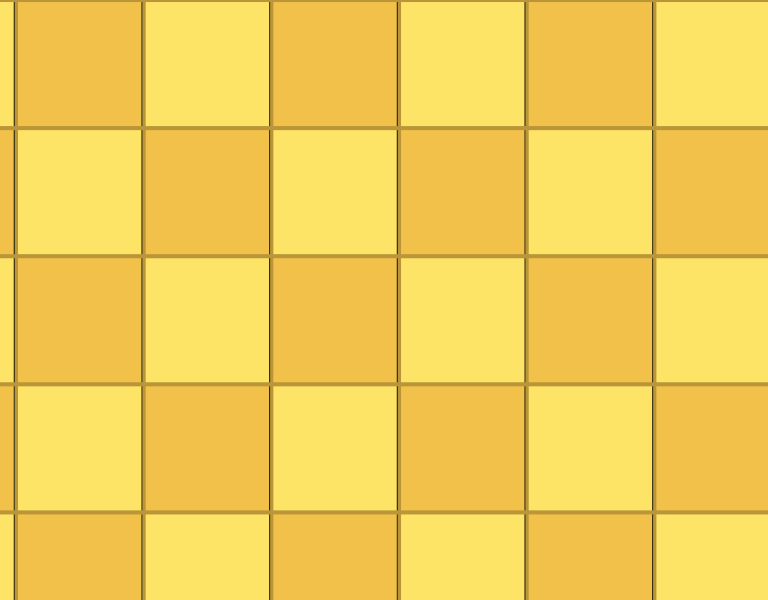
Write a WebGL 2 fragment shader that draws this pattern.

```glsl
#version 300 es
precision highp float;
// Two-tone yellow checkerboard of tiles with ochre joints and a thin dark edge beside each upright joint.

uniform vec2 u_resolution;
out vec4 fragColor;

// Lengths are fractions of the canvas height; the origin is at the top left.
const vec2 TILE = vec2(0.2128, 0.2135);
const float FIRST_EDGE = 0.0238;    // x of the first dark edge
const float JOINT_OFFSET = 0.0036;  // upright joint centre, right of its dark edge
const float UPRIGHT_WIDTH = 0.0052;
const float LEVEL_WIDTH = 0.0068;
const float EDGE_WIDTH = 0.0019;
const float EDGE_STRENGTH = 0.87;
const float EDGE_VARIATION = 0.06;

const vec3 AMBER = vec3(0.949, 0.757, 0.290);
const vec3 LEMON = vec3(0.992, 0.890, 0.400);
const vec3 OCHRE = vec3(0.729, 0.588, 0.224);
const vec3 DARK = vec3(0.07, 0.055, 0.02);

// Signed distance to the nearest multiple of the period.
float repeatDistance(float x, float period) {
  return mod(x + 0.5 * period, period) - 0.5 * period;
}

// Share of a pixel covered by a band centred at zero.
float bandCoverage(float d, float width, float pixel) {
  float right = min(d + 0.5 * pixel, 0.5 * width);
  float left = max(d - 0.5 * pixel, -0.5 * width);
  return clamp((right - left) / pixel, 0.0, 1.0);
}

void main() {
  float pixel = 1.0 / u_resolution.y;
  vec2 p = vec2(gl_FragCoord.x, u_resolution.y - gl_FragCoord.y) * pixel;
  p.x -= FIRST_EDGE;

  // Alternating tile fill
  vec2 cell = floor(p / TILE);
  float parity = mod(cell.x + cell.y, 2.0);
  vec3 color = mix(AMBER, LEMON, parity);

  // Upright joints, then their dark edges with slight variation by segment
  float upright = bandCoverage(repeatDistance(p.x - JOINT_OFFSET, TILE.x), UPRIGHT_WIDTH, pixel);
  color = mix(color, OCHRE, upright);
  float edgeIndex = floor(p.x / TILE.x + 0.5);
  float wave = 0.5 * (sin(edgeIndex * 2.3 + cell.y) + sin(cell.y * 1.7 - edgeIndex));
  float edge = bandCoverage(repeatDistance(p.x, TILE.x), EDGE_WIDTH, pixel);
  color = mix(color, DARK, edge * (EDGE_STRENGTH + EDGE_VARIATION * wave));

  // Level joints run across the uprights
  float level = bandCoverage(repeatDistance(p.y, TILE.y), LEVEL_WIDTH, pixel);
  color = mix(color, OCHRE, level);

  fragColor = vec4(color, 1.0);
}
```
